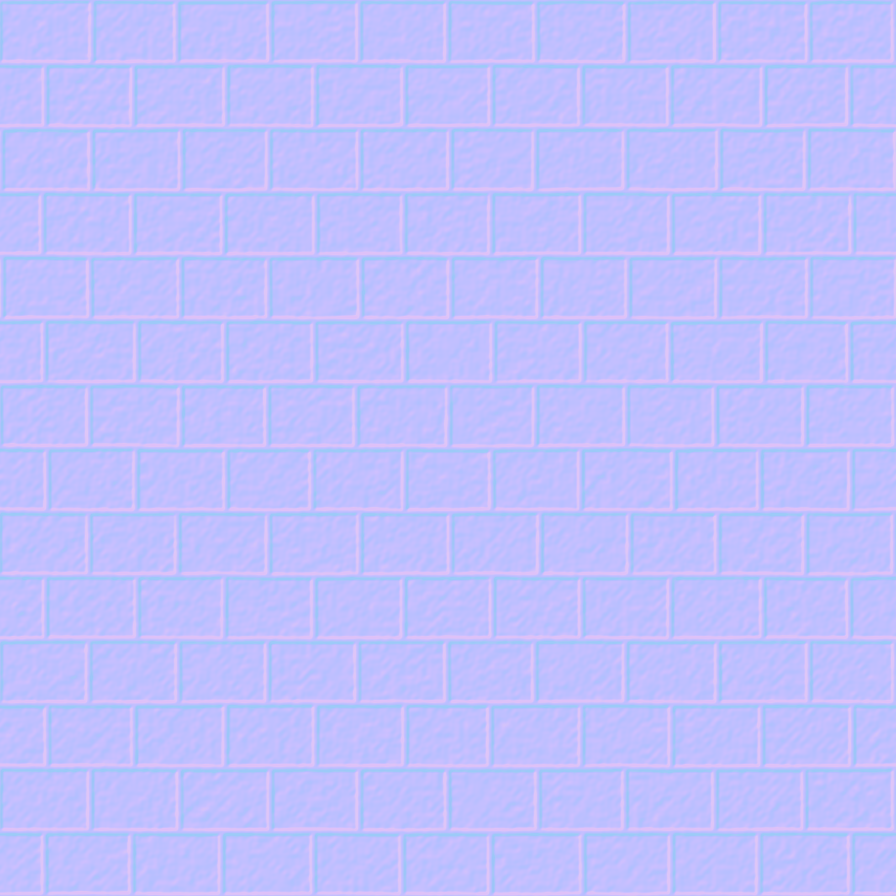
Write a Shadertoy shader that draws this texture map.

```glsl
const vec2 BRICKS = vec2(10.0, 14.0);        // whole repeats across and down
const float JOINT_INNER = 0.0007;            // flat half width of the mortar
const float JOINT_OUTER = 0.0052;            // where the bevel meets the brick face
const float BEVEL_HEIGHT = 0.0003;
const float JOINT_JITTER = 0.003;            // sideways shift of each upright joint
const float WOBBLE = 0.0011;                 // bend of the joint lines
const float WOBBLE_CELLS = 20.0;
const float FINE_WOBBLE = 0.0006;
const float FINE_WOBBLE_CELLS = 90.0;
const float GRAIN_CELLS = 170.0;
const float GRAIN_HEIGHT = 0.00021;
const float LUMP_CELLS = 97.0;
const float LUMP_HEIGHT = 0.0002;
const float SAMPLE_STEP = 0.0011;            // half span of the slope measurement
const float VERTICAL_GAIN = 1.14;
const vec3 FLAT_COLOR = vec3(0.75, 0.75, 1.0);
const vec3 STEEP_TINT = vec3(0.0, 0.024, -0.027);
const float GREEN_TILT = 0.12;

float hash(vec2 p) {
    return fract(sin(dot(p, vec2(127.1, 311.7))) * 43758.5);
}

// Value noise that wraps after a whole number of cells
float wrapNoise(vec2 uv, float cells, float seed) {
    vec2 p = uv * cells;
    vec2 i = floor(p);
    vec2 f = p - i;
    f = f * f * (3.0 - 2.0 * f);
    vec2 a = mod(i, cells) + seed;
    vec2 b = mod(i + 1.0, cells) + seed;
    return mix(mix(hash(a), hash(vec2(b.x, a.y)), f.x),
               mix(hash(vec2(a.x, b.y)), hash(b), f.x), f.y);
}

// Position of an upright joint, in canvas units
float jointX(float index, float row, float shift) {
    vec2 id = mod(vec2(index, row), BRICKS);
    float jitter = (hash(id + 5.3) - 0.5) * 2.0 * JOINT_JITTER;
    return (index + shift) / BRICKS.x + jitter;
}

// Raised brick faces in running bond
float brickHeight(vec2 uv) {
    float bend = (wrapNoise(uv, WOBBLE_CELLS, 11.0) - 0.5) * WOBBLE
               + (wrapNoise(uv, FINE_WOBBLE_CELLS, 23.0) - 0.5) * FINE_WOBBLE;
    vec2 p = uv + bend * vec2(0.4, 1.0);

    float row = floor(p.y * BRICKS.y);
    float shift = 0.5 * (1.0 - mod(row, 2.0));
    float column = floor(p.x * BRICKS.x - shift);
    float dx = min(abs(p.x - jointX(column, row, shift)),
                   abs(p.x - jointX(column + 1.0, row, shift)));
    float dy = (0.5 - abs(fract(p.y * BRICKS.y) - 0.5)) / BRICKS.y;
    return smoothstep(JOINT_INNER, JOINT_OUTER, dx)
         * smoothstep(JOINT_INNER, JOINT_OUTER, dy);
}

float surfaceHeight(vec2 uv) {
    float face = brickHeight(uv);
    float rough = GRAIN_HEIGHT * wrapNoise(uv, GRAIN_CELLS, 37.0)
                + LUMP_HEIGHT * wrapNoise(uv, LUMP_CELLS, 51.0);
    return face * BEVEL_HEIGHT + rough * mix(0.4, 1.0, face);
}

void mainImage(out vec4 fragColor, in vec2 fragCoord) {
    vec2 uv = fragCoord / iResolution.xy;

    // Slopes, measured over at least one pixel to keep edges smooth
    float e = max(SAMPLE_STEP, 0.5 / iResolution.y);
    float slopeX = surfaceHeight(uv + vec2(e, 0.0)) - surfaceHeight(uv - vec2(e, 0.0));
    float slopeY = surfaceHeight(uv + vec2(0.0, e)) - surfaceHeight(uv - vec2(0.0, e));
    vec2 slope = vec2(slopeX, slopeY * VERTICAL_GAIN) / (2.0 * e);

    // Diagonal tilt drives red; steep bevels shift green and blue
    float tilt = clamp(slope.y - slope.x, -0.14, 0.12);
    float steep = smoothstep(0.04, 0.1, abs(tilt));
    vec3 color = FLAT_COLOR + steep * STEEP_TINT;
    color.r += tilt;
    color.g -= GREEN_TILT * slope.y * steep;
    fragColor = vec4(clamp(color, 0.0, 1.0), 1.0);
}
```
